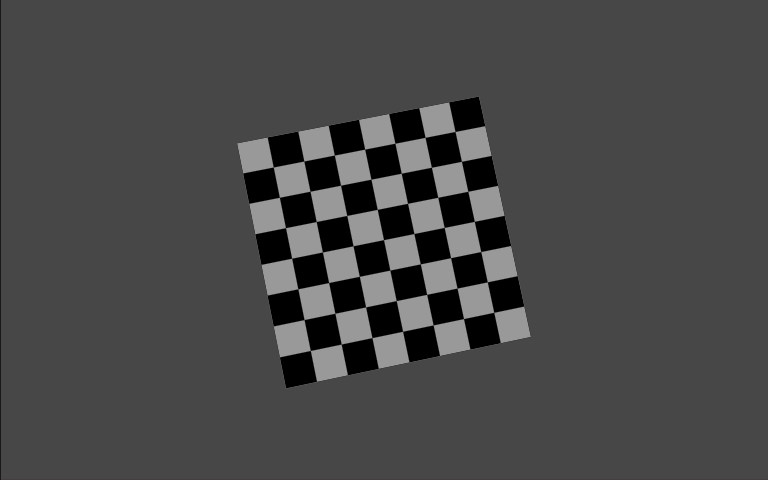
Write a Shadertoy shader that draws this pattern.

```glsl
// A tilted, slightly foreshortened 8x8 checkerboard on a flat grey ground.
// The board's four corners define a projective map; its inverse takes each
// pixel to board space, where the checks are signed triangle waves.

const float CELLS = 8.0;
const float EDGE_SOFTNESS = 1.1;      // edge width, in pixels

// Board corners, in canvas heights from the canvas centre
const vec2 TOP_LEFT     = vec2(-0.3063,  0.2015);
const vec2 TOP_RIGHT    = vec2( 0.1979,  0.2990);
const vec2 BOTTOM_RIGHT = vec2( 0.3063, -0.2021);
const vec2 BOTTOM_LEFT  = vec2(-0.2042, -0.3094);

const vec3 GROUND      = vec3(0.28);
const vec3 LIGHT_CHECK = vec3(0.60);
const vec3 DARK_CHECK  = vec3(0.0);
const vec3 LEFT_RIM    = vec3(0.10);
const vec3 BOTTOM_RIM  = vec3(0.27, 0.24, 0.25);
const float RIM_WIDTH  = 0.0021;      // in canvas heights

float cross2(vec2 a, vec2 b) {
    return a.x * b.y - a.y * b.x;
}

// Projective map from the unit square to the quad a, b, c, d
mat3 squareToQuad(vec2 a, vec2 b, vec2 c, vec2 d) {
    vec2 skew = a - b + c - d;
    vec2 sideB = b - c;
    vec2 sideD = d - c;
    float area = cross2(sideB, sideD);
    float g = cross2(skew, sideD) / area;
    float h = cross2(sideB, skew) / area;
    return mat3(vec3(b - a + g * b, g), vec3(d - a + h * d, h), vec3(a, 1.0));
}

// Smoothed parity of the cell: 1 on light checks, 0 on dark ones
float checker(vec2 cell, float blur) {
    vec2 wave = abs(mod(cell + 0.5, 2.0) - 1.0) - 0.5;
    vec2 side = clamp(2.0 * wave / blur, -1.0, 1.0);
    return 0.5 + 0.5 * side.x * side.y;
}

void mainImage(out vec4 fragColor, in vec2 fragCoord) {
    vec2 p = (fragCoord - 0.5 * iResolution.xy) / iResolution.y;

    // Project the pixel into board space
    mat3 board = squareToQuad(TOP_LEFT, TOP_RIGHT, BOTTOM_RIGHT, BOTTOM_LEFT);
    vec3 q = inverse(board) * vec3(p, 1.0);
    vec2 cell = CELLS * q.xy / q.z;

    // Edge width measured in cells
    float boardSize = length(TOP_RIGHT - TOP_LEFT);
    float blur = EDGE_SOFTNESS * CELLS / (boardSize * iResolution.y);

    // Ground with thin rims along the left and bottom of the canvas
    vec2 fromCorner = fragCoord / iResolution.y;
    float pixel = 1.0 / iResolution.y;
    vec2 rim = clamp((RIM_WIDTH - fromCorner) / pixel + 0.5, 0.0, 1.0);
    vec3 color = mix(GROUND, BOTTOM_RIM, rim.y);
    color = mix(color, LEFT_RIM, rim.x);

    // Board over the ground
    vec2 inset = min(cell, CELLS - cell);
    float mask = clamp(min(inset.x, inset.y) / blur + 0.5, 0.0, 1.0);
    vec3 checks = mix(DARK_CHECK, LIGHT_CHECK, checker(cell, blur));
    color = mix(color, checks, mask);

    fragColor = vec4(color, 1.0);
}
```
